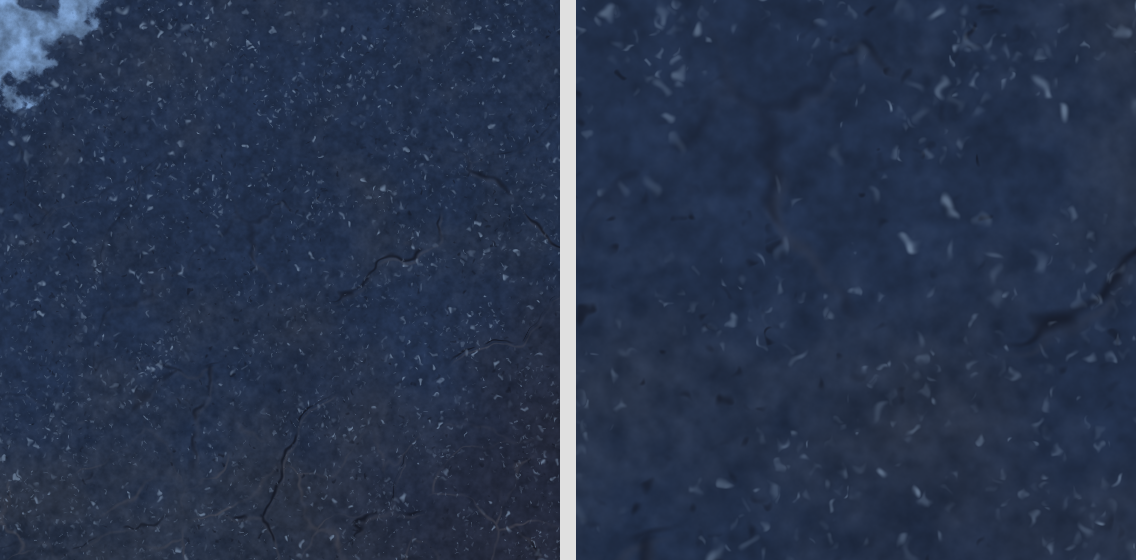
Left: the whole. Right: its middle third, enlarged.
This texture is drawn by a Shadertoy shader. Its source:

```glsl
// Dark navy weathered stone: mottled noise, ragged pale grains and small pits,
// thin wandering cracks from warped Voronoi borders with a groove and dusty rim,
// and a pale blue worn patch with loose debris in the upper left corner.

#define NAVY vec3(0.133, 0.187, 0.288)
#define SLATE vec3(0.172, 0.207, 0.276)
#define UMBER vec3(0.137, 0.153, 0.222)
#define GROOVE vec3(0.070, 0.085, 0.130)
#define DUST vec3(0.330, 0.325, 0.360)
#define GRAIN vec3(0.450, 0.530, 0.630)
#define PATCH vec3(0.430, 0.550, 0.710)
#define PATCH_SIZE 0.205
#define GRAIN_CELLS 62.0
#define CRACK_TILT 0.60

vec2 hash2(vec2 p) {
    vec3 q = fract(p.xyx * vec3(0.1031, 0.1030, 0.0973));
    q += dot(q, q.yzx + 33.33);
    return fract((q.xx + q.yz) * q.zy);
}

float noise(vec2 p) {
    vec2 i = floor(p), f = fract(p);
    f = f * f * (3.0 - 2.0 * f);
    vec2 e = vec2(0.0, 1.0);
    return mix(mix(hash2(i).x, hash2(i + e.yx).x, f.x),
               mix(hash2(i + e).x, hash2(i + e.yy).x, f.x), f.y);
}

float fbm(vec2 p) {
    float sum = 0.0, amp = 0.5;
    for (int i = 0; i < 5; i++) {
        sum += amp * noise(p);
        p = mat2(1.6, 1.2, -1.2, 1.6) * p + 7.3;
        amp *= 0.5;
    }
    return sum;
}

mat2 rotation(float a) {
    return mat2(cos(a), sin(a), -sin(a), cos(a));
}

// Random offset that makes outlines ragged
vec2 wobble(vec2 p, float cells) {
    return vec2(noise(p * cells), noise(p * cells + 17.0)) - 0.5;
}

// Distance to the nearest Voronoi border, in cell units
float borderDistance(vec2 p) {
    vec2 cell = floor(p), nearest = vec2(9.0);
    for (int j = -1; j <= 1; j++)
    for (int i = -1; i <= 1; i++) {
        vec2 c = cell + vec2(i, j);
        vec2 r = c + 0.1 + 0.8 * hash2(c) - p;
        if (dot(r, r) < dot(nearest, nearest)) nearest = r;
    }
    float d = 9.0;
    for (int j = -2; j <= 2; j++)
    for (int i = -2; i <= 2; i++) {
        vec2 c = cell + vec2(i, j);
        vec2 r = c + 0.1 + 0.8 * hash2(c) - p;
        vec2 gap = r - nearest;
        if (dot(gap, gap) > 1e-4) d = min(d, dot(0.5 * (r + nearest), normalize(gap)));
    }
    return d;
}

// Distance to a crack net in canvas units; cells are stretched along the tilt
float crackDistance(vec2 p, float cells, float stretch) {
    p += 0.09 * wobble(p, 9.0) + 0.028 * wobble(p, 26.0) + 0.010 * wobble(p, 75.0);
    vec2 q = rotation(-CRACK_TILT) * p;
    return borderDistance(q * cells * vec2(1.0 / stretch, 1.0) + 3.7) / cells;
}

// Soft ragged grains, one candidate per cell, gathered in clusters
float grains(vec2 p, float cells, float share, float size) {
    vec2 q = p * cells + 0.7 * wobble(p, cells * 1.9), cell = floor(q);
    float light = 0.0;
    for (int j = -1; j <= 1; j++)
    for (int i = -1; i <= 1; i++) {
        vec2 c = cell + vec2(i, j);
        vec2 a = hash2(c + 11.0), b = hash2(c + 57.0);
        float cluster = 2.4 * smoothstep(0.2, 0.9, noise(c / cells * 20.0));
        vec2 r = rotation(2.0 * (a.x - 0.5)) * (q - c - a);
        float d = length(r * vec2(1.25, 0.9)) / (size * (0.5 + 0.5 * b.y));
        float shape = 1.0 - smoothstep(0.1, 1.0, d);
        float present = step(hash2(c + 91.0).x, share * cluster);
        light = max(light, present * shape * (0.2 + 0.8 * b.x * b.x));
    }
    return light;
}

void mainImage(out vec4 fragColor, in vec2 fragCoord) {
    vec2 uv = fragCoord / iResolution.y;
    float broad = fbm(uv * 4.0), fine = fbm(uv * 70.0 + 5.0);
    float grit = noise(uv * 190.0) - 0.5;

    // Ground: navy above, greyer and browner toward the lower edge
    float low = 1.0 - smoothstep(0.05, 0.6, uv.y + 0.5 * (broad - 0.5));
    float grey = 0.75 * low + 1.7 * (fbm(uv * 9.0 + 20.0) - 0.46) + 0.8 * (fine - 0.48);
    vec3 color = mix(NAVY, SLATE, clamp(grey, 0.0, 1.0));
    color = mix(color, UMBER, 0.75 * low * smoothstep(0.35, 1.0, uv.x));
    color *= 1.0 + 0.42 * (fine - 0.48) + 0.10 * grit + 0.2 * (broad - 0.48);

    // Cracks: long tilted ones on the right, a finer dusty net near the bottom
    vec2 lit = vec2(-0.003, 0.006);
    float right = smoothstep(0.25, 0.85, uv.x + 0.35 * low) * (1.0 - smoothstep(0.55, 0.85, uv.y));
    float wide = mix(0.25, 1.0, right) * smoothstep(0.3, 0.5, noise(uv * 9.0 + 2.0) + 0.12 * right);
    wide *= 1.0 - smoothstep(0.7, 0.9, uv.y);
    float width = 0.0022 + 0.0045 * noise(uv * 34.0 + 8.0);
    float broken = smoothstep(0.2, 0.65, noise(uv * 42.0 + 4.0));
    float groove = wide * broken * (1.0 - smoothstep(0.0, width, crackDistance(uv, 5.2, 1.7)));
    float rim = wide * (1.0 - smoothstep(0.0, 0.005, crackDistance(uv + lit, 5.2, 1.7)));
    float net = smoothstep(0.3, 0.55, noise(uv * 10.0 + 40.0)) * (1.0 - smoothstep(0.1, 0.34, uv.y));
    float vein = net * (1.0 - smoothstep(0.0, 0.005, crackDistance(uv + 0.4, 9.0, 1.3)));
    color = mix(color, DUST, 0.42 * rim * noise(uv * 24.0 + 6.0) + 0.5 * vein * noise(uv * 30.0));
    color = mix(color, GROOVE, 0.8 * groove);

    // Pits and pale grains, larger toward the worn corner
    float corner = uv.x + 1.0 - uv.y;
    float nearCorner = 1.0 - smoothstep(0.2, 0.55, corner);
    color = mix(color, GROOVE, 0.6 * grains(uv + 0.31, 75.0, 0.16, 0.46));
    float pale = grains(uv, GRAIN_CELLS, 0.20, 0.46);
    pale = max(pale, 0.55 * grains(uv + 0.57, 105.0, 0.26, 0.5));
    pale = max(pale, 1.1 * nearCorner * grains(uv + 0.13, 36.0, 0.30, 0.42));
    color = mix(color, GRAIN, min(0.85 * pale, 1.0));

    // Worn patch with a crumbling border, dark holes and bright flakes
    float ragged = corner + 0.20 * (fbm(uv * 20.0) - 0.48) + 0.12 * (fine - 0.48);
    float patchMask = 1.0 - smoothstep(PATCH_SIZE - 0.03, PATCH_SIZE + 0.03, ragged);
    patchMask *= 1.0 - 0.85 * smoothstep(0.62, 0.76, noise(uv * 24.0 + 9.0) + 0.25 * (fine - 0.48));
    vec3 worn = PATCH * (0.45 + 0.6 * fbm(uv * 34.0 + 3.0) + 0.55 * fine);
    color = mix(color, worn, patchMask);

    fragColor = vec4(color, 1.0);
}
```
